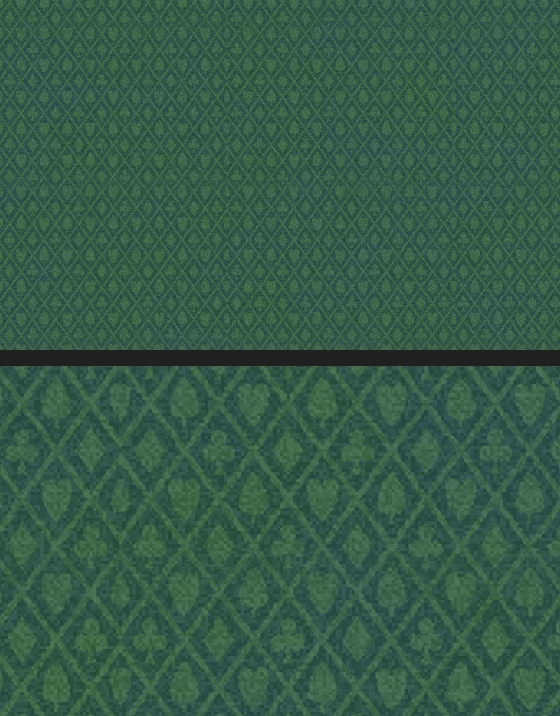
Top, the full canvas; bottom, a detail of the centre.
This pattern is drawn by a WebGL 2 fragment shader. Its source:

```glsl
#version 300 es
precision highp float;
// Woven green card-room cloth: a diamond lattice holding hearts, leaf-like spades,
// clubs and lozenges. A skewed grid finds each cell, distance functions draw its suit,
// and the lattice lies in panels, mirrored across and repeated down, with worn seams.

#define CELL vec2(0.0658, 0.0908)       // lattice cell, in canvas heights
#define PANEL vec2(0.648, 0.4525)       // panel before it mirrors or repeats
#define PANEL_TOP 0.073                 // first horizontal seam, from the top
#define FIRST_SUIT vec2(0.0277, 0.0687) // first lozenge centre in a panel
#define SUIT_SIZE vec2(0.0218, 0.0236)  // suit scale across and up
#define LINE_HALF 0.0029                // half width of lattice lines
#define STITCHES 320.0                  // stitches per canvas height
#define GRAIN 0.085                     // brightness change per stitch
#define TINT 0.021                      // drift between blue and yellow green
#define SEAM_FADE 0.2                   // loss of contrast at a seam

uniform vec2 u_resolution;
out vec4 fragColor;

const vec3 GROUND = vec3(0.184, 0.324, 0.280);
const vec3 THREAD = vec3(0.254, 0.411, 0.296);

float hash(vec2 p) {
  vec3 q = fract(vec3(p.xyx) * 0.1031);
  q += dot(q, q.yzx + 33.33);
  return fract((q.x + q.y) * q.z);
}

// Layered sines, each turned and finer than the last; about -1 to 1.
float layeredSines(vec2 p) {
  float sum = 0.0, amp = 0.5;
  for (int i = 0; i < 5; i++) {
    sum += amp * sin(p.x + 1.7 * sin(p.y)) * cos(p.y - 0.6 * p.x);
    p = mat2(1.5, 1.2, -1.2, 1.5) * p + 2.3;
    amp *= 0.75;
  }
  return sum;
}

// Suits: y points up, from -1 to 1; x is already folded to the right half.
float disc(vec2 p, vec2 centre, float radius) {
  return length(p - centre) - radius;
}

float lozenge(vec2 p) {
  return (p.x / 0.68 + abs(p.y) / 0.95 - 1.0) * 0.55;
}

float heart(vec2 p) {
  float taper = max(disc(p, vec2(-1.1, 0.45), 1.78), p.y - 0.45);
  return min(taper, disc(p, vec2(0.34, 0.45), 0.34));
}

float spade(vec2 p) {
  float leaf = max(disc(p, vec2(-1.1, -0.25), 1.72), -0.25 - p.y);
  float base = min(disc(p, vec2(0.29, -0.25), 0.33), disc(p, vec2(0.0, -0.35), 0.32));
  float stem = max(p.x - 0.09, abs(p.y + 0.65) - 0.35);
  return min(min(leaf, base), stem);
}

float club(vec2 p) {
  float lobes = min(disc(p, vec2(0.0, 0.52), 0.35), disc(p, vec2(0.39, -0.1), 0.34));
  float stem = max(p.x - 0.1 - 0.4 * max(-0.6 - p.y, 0.0), abs(p.y + 0.4) - 0.55);
  return min(min(lobes, disc(p, vec2(0.0, 0.05), 0.22)), stem);
}

float suit(vec2 p, vec2 id) {
  p.x = abs(p.x);
  bool oddDiagonal = mod(id.x, 2.0) > 0.5;
  bool heartRow = mod(id.x + id.y, 2.0) > 0.5;
  if (heartRow) return oddDiagonal ? spade(p) : heart(p);
  return oddDiagonal ? club(p) : lozenge(p);
}

// Signed distance to the raised thread at q, measured down and across a panel.
float pattern(vec2 q) {
  vec2 g = (q - FIRST_SUIT) / CELL;
  vec2 skew = vec2(g.x + g.y, g.x - g.y);
  vec2 id = floor(skew + 0.5);
  vec2 edge = 0.5 - abs(skew - id);
  float line = min(edge.x, edge.y) / length(1.0 / CELL) - LINE_HALF;
  vec2 centre = 0.5 * vec2(id.x + id.y, id.x - id.y);
  vec2 local = (g - centre) * CELL / SUIT_SIZE;
  return min(line, suit(local * vec2(1.0, -1.0), id) * SUIT_SIZE.x);
}

void main() {
  vec2 p = gl_FragCoord.xy / u_resolution.y;
  vec2 stitch = floor(p * STITCHES);
  float grain = hash(stitch) - 0.5;

  // Panels: mirrored across, repeated down
  vec2 q;
  q.x = abs(mod(p.x + PANEL.x, 2.0 * PANEL.x) - PANEL.x);
  q.y = mod(1.0 - p.y - PANEL_TOP, PANEL.y);

  // Raised thread, with edges roughened by the stitches
  float d = pattern(q) + 0.0016 * (hash(stitch + 71.0) - 0.5);
  float soft = 0.6 / u_resolution.y + 0.0002;
  float raised = 1.0 - smoothstep(-soft, soft, d);

  // Wear along the horizontal seams
  float seam = min(q.y, PANEL.y - q.y);
  float worn = SEAM_FADE * exp(-seam * seam / 0.0006);
  vec3 color = mix(GROUND, THREAD, mix(raised, 0.45, worn));

  // Twill, stitch grain and patchy dye
  float twill = sin((p.x + p.y) * STITCHES * 1.9) * 0.010 * raised;
  float dye = layeredSines(p * 9.0) + 0.8 * (hash(stitch + 19.0) - 0.5);
  color += grain * GRAIN + twill;
  color += TINT * dye * vec3(-0.05, -0.3, 1.0);
  fragColor = vec4(color, 1.0);
}
```
